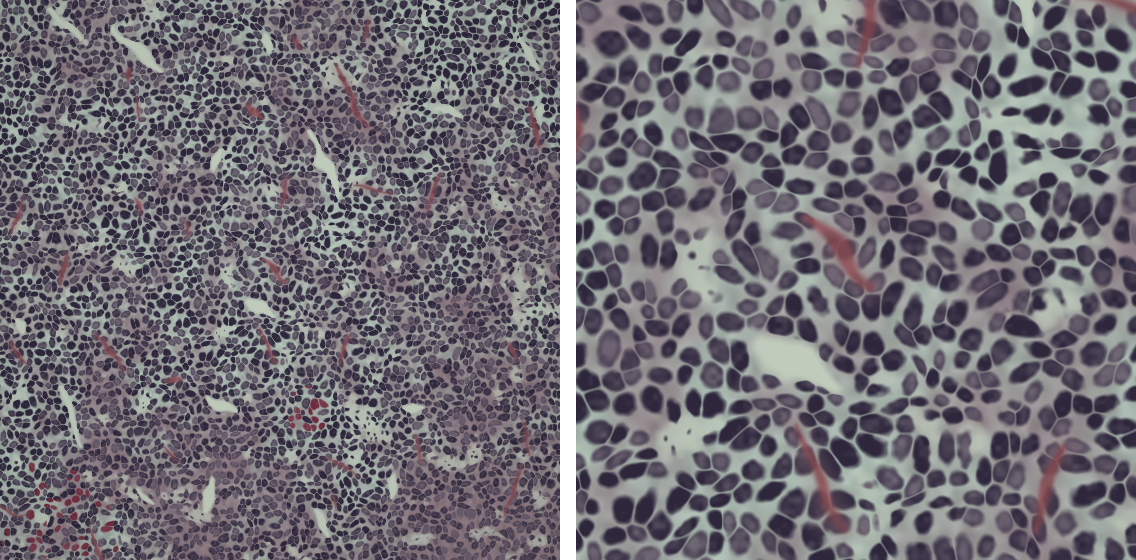
Left: the whole. Right: its middle third, enlarged.
This texture is drawn by a Shadertoy shader. Its source:

```glsl
#define CELLS 69.0
#define NUCLEUS_RADIUS 0.47
#define JITTER 0.62
#define EDGE_BLUR 0.13
#define FIBRE_GRID 7.0
#define SLIT_GRID 6.0
#define DARK_NUCLEUS vec3(0.175, 0.148, 0.230)
#define PALE_NUCLEUS vec3(0.385, 0.340, 0.405)
#define CYAN_GAP vec3(0.640, 0.700, 0.665)
#define MAUVE_STROMA vec3(0.530, 0.455, 0.490)
#define FIBRE_RED vec3(0.510, 0.270, 0.300)
#define LUMEN vec3(0.730, 0.775, 0.715)

vec3 hash3(vec2 p) {
    vec3 q = fract(p.xyx * vec3(0.1031, 0.1030, 0.0973));
    q += dot(q, q.yxz + 33.33);
    return fract((q.xxy + q.yzz) * q.zyx);
}

float noise(vec2 p) {
    vec2 i = floor(p), f = fract(p);
    f = f * f * (3.0 - 2.0 * f);
    return mix(mix(hash3(i).x, hash3(i + vec2(1, 0)).x, f.x),
               mix(hash3(i + vec2(0, 1)).x, hash3(i + vec2(1, 1)).x, f.x), f.y);
}

float fbm(vec2 p) {
    float sum = 0.0, amp = 0.53;
    for (int i = 0; i < 4; i++) {
        sum += amp * noise(p);
        p = mat2(1.6, 1.2, -1.2, 1.6) * p + 17.3;
        amp *= 0.5;
    }
    return sum;
}

// Distance to sparse tapered strokes, in canvas units
float strokes(vec2 p, float grid, float seed, float share, float width) {
    vec2 q = p * grid, base = floor(q);
    float nearest = 1.0;
    for (int y = -1; y <= 1; y++)
    for (int x = -1; x <= 1; x++) {
        vec2 id = base + vec2(x, y);
        vec3 h = hash3(id + seed), k = hash3(id + seed + 71.0);
        if (k.x > share) continue;
        float angle = -1.1 + (h.z - 0.5) * 1.9;
        vec2 dir = vec2(cos(angle), sin(angle));
        vec2 r = q - id - 0.15 - 0.7 * h.xy;
        float halfLen = mix(0.08, 0.36, k.y * k.y);
        float along = clamp(dot(r, dir), -halfLen, halfLen);
        float taper = 1.0 - 0.6 * abs(along) / halfLen;
        float d = length(r - dir * along) / grid - width * taper * mix(0.5, 1.2, k.z);
        nearest = min(nearest, d);
    }
    return nearest;
}

// Nearest nucleus: signed distance, gap to the next one, and its random values
vec2 nuclei(vec2 q, out vec3 traits) {
    float first = 9.0, second = 9.0;
    traits = vec3(0);
    for (int y = -1; y <= 1; y++)
    for (int x = -1; x <= 1; x++) {
        float row = floor(q.y) + float(y);
        float shift = 0.5 * mod(row, 2.0);
        vec2 id = vec2(floor(q.x - shift) + float(x), row);
        vec3 h = hash3(id + 5.0), k = hash3(id + 131.0);
        vec2 r = q - id - vec2(shift, 0) - 0.5 - JITTER * (h.xy - 0.5);
        float angle = 6.2832 * k.x;
        r = mat2(cos(angle), sin(angle), -sin(angle), cos(angle)) * r;
        float stretch = 1.0 + 0.28 * k.y;
        float d = length(r * vec2(stretch, 1.0 / stretch));
        d -= NUCLEUS_RADIUS * mix(0.78, 1.08, h.z);
        if (d < first) {
            second = first;
            first = d;
            traits = vec3(k.z, k.y, fract(h.z * 37.0));
        } else second = min(second, d);
    }
    return vec2(first, second - first);
}

void mainImage(out vec4 fragColor, in vec2 fragCoord) {
    vec2 p = fragCoord / iResolution.y;
    vec2 wobble = vec2(noise(p * 34.0), noise(p * 34.0 + 50.0)) - 0.5;
    vec2 bend = vec2(noise(p * 9.0 + 9.0), noise(p * 9.0 + 80.0)) - 0.5;

    // Tissue between the cells
    float zone = fbm(p * 5.0 + 3.0) + 0.16 * (p.y - p.x);
    float patchy = fbm(p * 24.0 + 40.0);
    float cyan = smoothstep(0.28, 0.66, 0.55 * zone + 0.45 * patchy);
    vec3 color = mix(MAUVE_STROMA, CYAN_GAP, cyan);
    color *= 0.92 + 0.16 * noise(p * 150.0);

    // Open slits and small holes push the nuclei apart
    float slit = strokes(p + 0.018 * wobble + 0.02 * bend, SLIT_GRID, 20.0, 0.38, 0.009);
    float lumen = 1.0 - smoothstep(-0.003, 0.004, slit);
    float hole = smoothstep(0.64, 0.80, fbm(p * 27.0 + 90.0));
    color = mix(color, LUMEN, max(lumen, 0.7 * hole));

    // Nuclei with mottled chromatin and thin seams where they touch
    vec3 traits;
    vec2 cell = nuclei(p * CELLS + 0.9 * wobble, traits);
    float grain = noise(p * 260.0) - 0.5;
    float d = cell.x + 0.10 * grain + 0.7 * lumen + 0.30 * hole;
    float cover = 1.0 - smoothstep(-EDGE_BLUR, EDGE_BLUR, d);
    cover *= mix(0.45, 1.0, smoothstep(0.0, 0.17, cell.y));
    float paleness = traits.x * traits.x + 0.9 * (0.5 - zone) + 0.5 * grain;
    float core = smoothstep(-0.08, -0.34, cell.x);
    paleness = clamp(paleness * mix(0.75, 1.15, core), 0.0, 1.0);
    vec3 nucleus = mix(DARK_NUCLEUS, PALE_NUCLEUS, paleness);

    // Clusters of red blood cells
    float cluster = max(smoothstep(0.13, 0.03, length(p - vec2(0.11, 0.07))),
                        smoothstep(0.06, 0.01, length(p - vec2(0.55, 0.26))));
    float blood = step(1.0 - 0.45 * cluster, traits.z);
    nucleus = mix(nucleus, vec3(0.47, 0.17, 0.24), 0.85 * blood);
    color = mix(color, nucleus, cover * mix(1.0, 0.84, paleness));

    // Red fibres with a pink halo
    float fibre = strokes(p + 0.012 * wobble + 0.035 * bend, FIBRE_GRID, 300.0, 0.55, 0.0055);
    float halo = 1.0 - smoothstep(-0.004, 0.014, fibre);
    float strand = 1.0 - smoothstep(-0.003, 0.002, fibre);
    color = mix(color, vec3(0.53, 0.41, 0.45), 0.35 * halo);
    color = mix(color, FIBRE_RED * (0.85 + 0.3 * noise(p * 120.0)), 0.8 * strand);

    // Lamp falloff toward the corners
    color *= 1.03 - 0.20 * dot(p - 0.5, p - 0.5);
    fragColor = vec4(color, 1.0);
}
```
